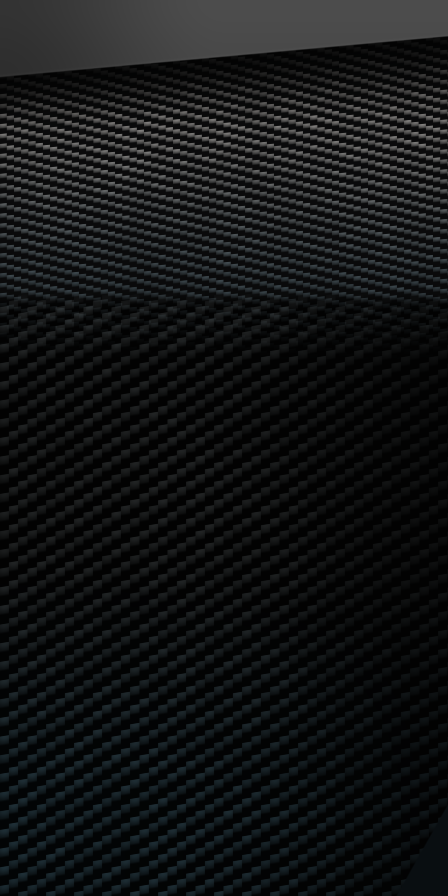
A WebGL 2 fragment shader for this texture:

```glsl
#version 300 es
precision highp float;
// Dark twill carbon weave: a fine falling weave above a coarse rising one,
// under a slanted grey panel. Each weave is a grid of columns whose tows
// are shifted by a fixed step per column; soft gradients light the cloth.
#define FINE_COLUMNS 62.0
#define FINE_ROWS 45.0
#define FINE_STEP -0.19
#define FINE_LEAN 0.07
#define COARSE_COLUMNS 48.0
#define COARSE_ROWS 24.0
#define COARSE_STEP 0.333
#define COARSE_LEAN 0.08
#define SEAM 0.672
#define WEAR 0.22

uniform vec2 u_resolution;
out vec4 fragColor;

const vec3 GAP = vec3(0.008, 0.009, 0.009);
const vec3 WARM_TOW = vec3(0.47, 0.46, 0.45);
const vec3 COOL_TOW = vec3(0.18, 0.22, 0.24);
const vec3 GREY_TOW = vec3(0.12, 0.128, 0.13);
const vec3 BLUE_TOW = vec3(0.11, 0.165, 0.19);
const vec3 CORNER = vec3(0.035, 0.055, 0.068);

float hash(vec2 p) {
    vec3 q = fract(vec3(p.xyx) * 0.1031);
    q += dot(q, q.yzx + 33.33);
    return fract((q.x + q.y) * q.z);
}

vec2 gradientAt(vec2 cell) {
    float angle = 6.2832 * hash(cell);
    return vec2(cos(angle), sin(angle));
}

float gradientNoise(vec2 p) {
    vec2 i = floor(p), f = fract(p);
    vec2 u = f * f * f * (f * (f * 6.0 - 15.0) + 10.0);
    vec2 r = vec2(1.0, 0.0);
    float low = mix(dot(gradientAt(i), f), dot(gradientAt(i + r), f - r), u.x);
    float high = mix(dot(gradientAt(i + r.yx), f - r.yx),
                     dot(gradientAt(i + 1.0), f - 1.0), u.x);
    return mix(low, high, u.y);
}

// Light on the tows of one column; brightest near the top edge of each tow.
float tow(float column, vec2 g, float rise, float lean, float blur) {
    float q = g.y - column * rise - lean * (g.x - column);
    float f = fract(q);
    float body = smoothstep(0.0, 0.12 + blur, f) - smoothstep(0.54 - blur, 0.54 + blur, f);
    float shade = mix(0.35, 1.0, smoothstep(0.0, 0.5, f));
    float worn = 1.0 - WEAR * hash(vec2(column, floor(q)) + 100.0);
    return body * shade * worn;
}

// Stepped diagonal of tows, blended over one pixel where columns meet.
float weave(vec2 p, vec2 count, float rise, float lean, float pixel) {
    vec2 g = p * count;
    float column = floor(g.x), across = fract(g.x);
    float blur = min(0.6 * pixel * count.y, 0.2);
    float seam = smoothstep(1.0 - min(pixel * count.x, 0.5), 1.0, across);
    float light = mix(tow(column, g, rise, lean, blur),
                      tow(column + 1.0, g, rise, lean, blur), seam);
    float rounded = 0.82 + 0.18 * sin(3.1416 * across);
    return light * rounded;
}

void main() {
    vec2 uv = gl_FragCoord.xy / u_resolution;
    vec2 p = uv * vec2(1.0, 2.0);
    float pixel = max(1.0 / u_resolution.x, 2.0 / u_resolution.y);
    float depth = 2.0 - p.y;
    float edge = mix(0.172, 0.081, p.x);
    float below = depth - edge;
    float cloudy = 1.0 + 0.12 * gradientNoise(p * 4.0);

    // Fine weave, warm at the panel and cool toward the seam.
    float fine = weave(p, vec2(FINE_COLUMNS, FINE_ROWS), FINE_STEP, FINE_LEAN, pixel);
    vec3 fineTint = mix(WARM_TOW, COOL_TOW, smoothstep(0.25, SEAM, depth));
    float shadow = mix(0.12, 1.0, smoothstep(0.0, 0.13 + 0.06 * p.x, below));
    float upper = 1.0 - smoothstep(SEAM - 0.025, SEAM + 0.02, depth);
    float overlap = 0.35 * (1.0 - smoothstep(SEAM, SEAM + 0.14, depth));
    vec3 color = GAP + fineTint * fine * shadow * cloudy * max(upper, overlap);
    color += vec3(0.030, 0.031, 0.033) * upper * shadow;

    // Coarse weave, fading right and turning blue toward the lower left.
    float coarse = weave(p, vec2(COARSE_COLUMNS, COARSE_ROWS), COARSE_STEP, COARSE_LEAN, pixel);
    float blue = smoothstep(1.2, 1.85, depth);
    vec3 coarseTint = mix(GREY_TOW, BLUE_TOW, blue);
    float fade = mix(1.0, 0.45, smoothstep(0.4, 1.0, p.x));
    color += coarseTint * coarse * fade * cloudy * (1.0 - upper);
    color += vec3(0.0, 0.008, 0.012) * blue * (1.0 - p.x);

    // Smooth corner facet at the lower right.
    float facet = (p.x - 0.885) * 0.87 - p.y * 0.49;
    color = mix(color, CORNER, smoothstep(-pixel, pixel, facet));

    // Slanted panel, lighter toward the middle and right.
    float grey = mix(0.19, 0.29, smoothstep(0.0, 0.5, p.x));
    grey += 0.02 * (0.5 - smoothstep(0.0, 0.17, depth));
    grey += 0.02 * (1.0 - smoothstep(0.0, 0.008, -below));
    color = mix(vec3(grey), color, smoothstep(-pixel, pixel, below));

    fragColor = vec4(clamp(color, 0.0, 1.0), 1.0);
}
```
